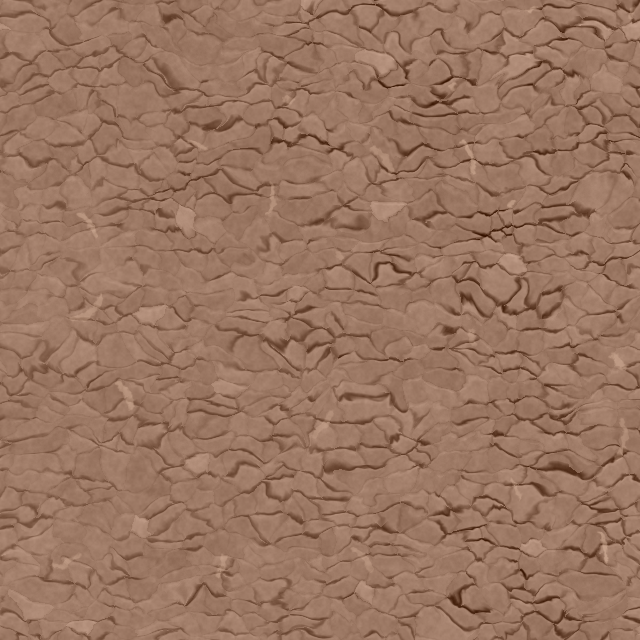
Reproduce this texture procedurally as a three.js fragment shader.

```glsl
// Pressed cork sheet: flattened brown grains, broken dark crevices and pale fibres.
varying vec2 vUv;

const vec3 CORK_BROWN = vec3(0.618, 0.478, 0.398);
const vec3 FIBRE_TAN = vec3(0.77, 0.63, 0.54);
const vec2 GRAINS_PER_SIDE = vec2(27.0, 35.0);
const float FIBRE_GRID = 7.0;

float hash1(vec2 p) {
  vec3 q = fract(vec3(p.xyx) * 0.1031);
  q += dot(q, q.yzx + 33.33);
  return fract((q.x + q.y) * q.z);
}

vec2 hash2(vec2 p) {
  return vec2(hash1(p + 11.7), hash1(p + 73.1));
}

// Smooth value noise, 0 to 1
float softNoise(vec2 p) {
  vec2 cell = floor(p);
  vec2 f = fract(p);
  f = f * f * (3.0 - 2.0 * f);
  float low = mix(hash1(cell), hash1(cell + vec2(1.0, 0.0)), f.x);
  float high = mix(hash1(cell + vec2(0.0, 1.0)), hash1(cell + 1.0), f.x);
  return mix(low, high, f.y);
}

float layeredNoise(vec2 p) {
  return 0.55 * softNoise(p) + 0.3 * softNoise(p * 2.1 + 17.0) + 0.15 * softNoise(p * 4.3 + 41.0);
}

vec2 warp(vec2 p, float frequency, float amount) {
  vec2 shift = vec2(layeredNoise(p * frequency), layeredNoise(p * frequency + 57.0));
  return p + amount * (shift - 0.5);
}

// Cellular noise: x = distance to the border, y = upward facing of that border, z = grain id
vec3 grainCell(vec2 p) {
  vec2 home = floor(p);
  vec2 nearest = vec2(0.0);
  vec2 toNearest = vec2(8.0);
  for (int j = -1; j <= 1; j++) {
    for (int i = -1; i <= 1; i++) {
      vec2 cell = home + vec2(float(i), float(j));
      vec2 toSeed = cell + hash2(cell) - p;
      if (dot(toSeed, toSeed) < dot(toNearest, toNearest)) {
        toNearest = toSeed;
        nearest = cell;
      }
    }
  }
  float border = 8.0;
  float facing = 0.0;
  for (int j = -2; j <= 2; j++) {
    for (int i = -2; i <= 2; i++) {
      vec2 cell = nearest + vec2(float(i), float(j));
      vec2 toSeed = cell + hash2(cell) - p;
      vec2 across = toSeed - toNearest;
      if (dot(across, across) > 0.0001) {
        vec2 normal = normalize(across);
        float d = dot(0.5 * (toSeed + toNearest), normal);
        if (d < border) {
          border = d;
          facing = normal.y;
        }
      }
    }
  }
  return vec3(border, facing, hash1(nearest + 5.3));
}

// Coverage of one bent fibre centred at the origin
float fibre(vec2 p, float angle, float halfLength, float width, float bend) {
  float c = cos(angle);
  float s = sin(angle);
  vec2 q = vec2(c * p.x + s * p.y, c * p.y - s * p.x);
  q.x += bend * q.y * q.y;
  float d = length(vec2(q.x, q.y - clamp(q.y, -halfLength, halfLength))) - width;
  return 1.0 - smoothstep(-0.014, 0.014, d);
}

// Scattered fibres, denser toward the right
float fibreLayer(vec2 uv) {
  vec2 p = warp(uv * FIBRE_GRID, 14.0, 0.08);
  vec2 home = floor(p);
  float cover = 0.0;
  for (int j = -1; j <= 1; j++) {
    for (int i = -1; i <= 1; i++) {
      vec2 cell = home + vec2(float(i), float(j));
      float present = step(hash1(cell + 91.0), 0.3 + 0.045 * cell.x);
      float size = hash1(cell + 29.0);
      float angle = 2.4 * (hash1(cell + 47.0) - 0.5);
      float width = mix(0.018, 0.036, hash1(cell + 63.0));
      float shape = fibre(p - cell - hash2(cell + 8.0), angle, 0.02 + 0.2 * size * size, width, 3.0 * (size - 0.5));
      cover = max(cover, present * shape * mix(0.55, 1.0, hash1(cell + 35.0)));
    }
  }
  return cover;
}

void main() {
  // Grains of uneven size with ragged outlines
  vec2 p = warp(warp(vUv * GRAINS_PER_SIDE, 0.35, 2.2), 1.8, 0.5);
  vec3 grain = grainCell(p);

  // Crevices under the grains, broken along their length
  float region = mix(0.65, 1.05, smoothstep(0.1, 0.8, vUv.x + 0.25 * (vUv.y - 0.5)));
  float gaps = smoothstep(0.3, 0.68, layeredNoise(p * 0.85 + 23.0));
  float level = smoothstep(0.15, 0.9, abs(grain.y));
  float reach = mix(0.09, 0.19, smoothstep(-0.2, 0.6, -grain.y)) * (0.6 + 0.6 * gaps);
  float crevice = (1.0 - smoothstep(0.0, reach, grain.x)) * mix(0.22, 1.0, level) * mix(0.12, 1.0, gaps) * region;
  float pit = smoothstep(0.72, 0.85, softNoise(p * 0.55 + 71.0)) * crevice;

  // Lit upper rims, grain tones and fine mottling
  float rim = smoothstep(0.05, 0.14, grain.x) * (1.0 - smoothstep(0.14, 0.32, grain.x)) * smoothstep(0.1, 0.9, grain.y);
  float tone = 0.05 * (grain.z - 0.5) + 0.055 * smoothstep(0.96, 0.99, grain.z);
  tone += 0.06 * (layeredNoise(vUv * 55.0) - 0.5) + 0.07 * (layeredNoise(vUv * 150.0) - 0.5);
  tone += 0.03 * (layeredNoise(vUv * 4.0) - 0.5) + 0.04 * rim * region;
  tone -= 0.27 * crevice + 0.09 * pit;

  vec3 color = CORK_BROWN + vec3(tone);
  color = mix(color, FIBRE_TAN + vec3(0.5 * tone), 0.85 * fibreLayer(vUv));
  gl_FragColor = vec4(color, 1.0);
}
```
